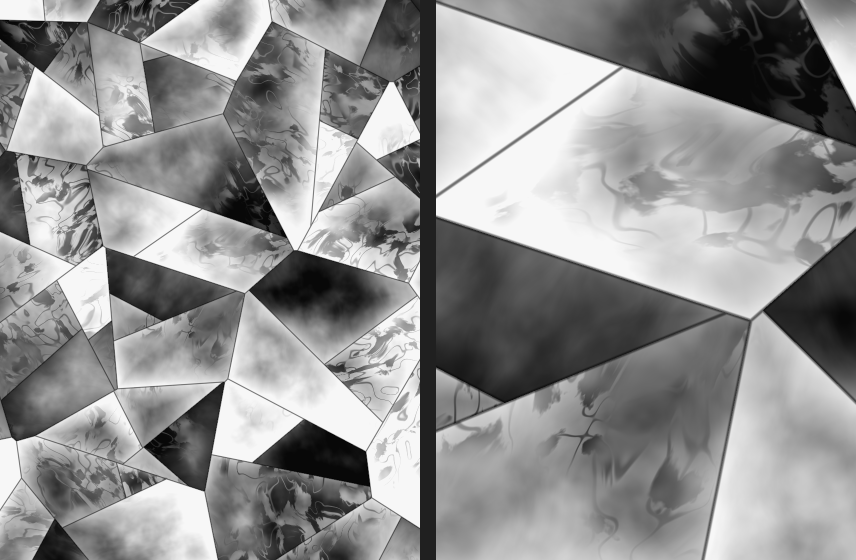
Left: the whole. Right: its middle third, enlarged.
This background is drawn by a Shadertoy shader. Its source:

```glsl
// Collage of angular monochrome shards with hazy gradients, smudges and flaked grunge.
#define CELLS 3.2        // coarse cells across the canvas width
#define SECOND_CUT 0.65  // chance that a half cell is cut again
#define DARKEST 0.07
#define LIGHTEST 0.93
#define GRADIENT 0.50    // tone slope across a shard
#define CLOUDS 1.25      // contrast of the soft smudges
#define HAZE 0.24        // glow or shade along the borders
#define FLAKES 0.42      // contrast of the fine grunge
#define FLAKE_SIZE 0.020
#define SEAM 0.0022      // width of the dark seams

vec2 hash2(vec2 p) {
    vec3 a = fract(p.xyx * vec3(0.1031, 0.1030, 0.0973));
    a += dot(a, a.yzx + 33.33);
    return fract((a.xx + a.yz) * a.zy);
}

float noise(vec2 p) {
    vec2 i = floor(p), f = fract(p);
    f = f * f * (3.0 - 2.0 * f);
    vec2 e = vec2(0.0, 1.0);
    return mix(mix(hash2(i).x, hash2(i + e.yx).x, f.x),
               mix(hash2(i + e).x, hash2(i + e.yy).x, f.x), f.y);
}

float fbm(vec2 p) {
    float sum = 0.0, amp = 0.52;
    for (int i = 0; i < 5; i++) {
        sum += amp * noise(p);
        p = mat2(1.6, 1.2, -1.2, 1.6) * p + 7.3;
        amp *= 0.5;
    }
    return sum;
}

vec2 direction(float angle) { return vec2(cos(angle), sin(angle)); }

// Voronoi cell cut by random chords: local position, border distance, shard id, tone rank
void findShard(vec2 p, out vec2 local, out float border, out vec2 id, out float rank) {
    vec2 base = floor(p), cell = base, toSeed = vec2(0.0);
    float nearest = 1e3;
    for (int y = -1; y <= 1; y++)
    for (int x = -1; x <= 1; x++) {
        vec2 c = base + vec2(x, y), r = c + hash2(c + 40.0) - p;
        if (dot(r, r) < nearest) { nearest = dot(r, r); toSeed = r; cell = c; }
    }
    border = 1e3;
    for (int y = -2; y <= 2; y++)
    for (int x = -2; x <= 2; x++) {
        vec2 c = cell + vec2(x, y), r = c + hash2(c + 40.0) - p, gap = r - toSeed;
        if (dot(gap, gap) > 1e-5)
            border = min(border, dot(0.5 * (r + toSeed), normalize(gap)));
    }
    local = -toSeed;
    id = cell + 90.0;
    rank = dot(cell, vec2(0.755, 0.570)) + 0.3;
    float angle = 0.0;
    for (int k = 0; k < 2; k++) {
        vec2 h = hash2(id + 5.0);
        if (k == 1 && h.y > SECOND_CUT) break;
        angle += k == 0 ? 6.283 * h.x : 1.57 + 1.5 * (h.x - 0.5);
        vec2 n = direction(angle);
        float d = dot(local, n), side = step(0.0, d);
        border = min(border, abs(d));
        local -= n * (side - 0.5) * 0.44;
        id = floor(hash2(id + 31.0 + 17.0 * side) * 400.0);
        rank += side * (k == 0 ? 0.43 : 0.21);
    }
    rank = fract(rank);
}

float shade(vec2 p) {
    vec2 local, id;
    float border, rank;
    findShard(p * CELLS, local, border, id, rank);
    border /= CELLS;
    vec2 h = hash2(id + 3.0), g = hash2(id + 71.0);
    vec2 axis = direction(6.283 * h.x);
    vec2 q = mat2(axis.x, -axis.y, axis.y, axis.x) * p + 20.0 * g + 30.0;

    // Base tone, slope and soft smudges
    float tone = mix(DARKEST, LIGHTEST, pow(rank, 0.8));
    tone += GRADIENT * dot(local, axis);
    float inside = smoothstep(0.0, 0.07, border);
    float cloud = fbm(q * 6.5);
    tone += CLOUDS * (cloud - 0.5) * mix(0.35, 1.0, inside);

    // Airbrushed borders: mostly light, sometimes shaded
    float glow = h.y > 0.3 ? 1.0 : -0.7;
    tone += HAZE * glow * exp(-border / 0.028) * smoothstep(0.05, 0.5, tone);
    tone -= 0.10 * inside * smoothstep(0.45, 0.65, fbm(q * 9.0 + 50.0));

    // Torn flakes and thin curled scratches, gathered in patches
    vec2 f = q * vec2(0.7, 1.2) / FLAKE_SIZE;
    f += 2.2 * vec2(noise(f * 0.45), noise(f * 0.45 + 19.0));
    float grit = fbm(f * 0.8);
    float ridge = 1.0 - abs(2.0 * noise(f * 1.1 + 60.0) - 1.0);
    float patches = smoothstep(0.47, 0.66, fbm(q * 5.0 + 80.0));
    float flake = smoothstep(0.54, 0.64, grit);
    flake = max(flake, 0.7 * smoothstep(0.84, 0.97, ridge));
    float flip = mix(1.0, -1.0, smoothstep(0.28, 0.55, tone));
    tone += FLAKES * flip * flake * patches * mix(0.5, 1.0, g.x);
    tone += 0.10 * (grit - 0.5);

    // Soft tonal limits and seams
    tone = mix(tone, smoothstep(-0.05, 1.05, tone), 0.5);
    tone = clamp(tone, 0.03, 0.97);
    return tone * mix(0.45, 1.0, smoothstep(0.1 * SEAM, SEAM, border));
}

void mainImage(out vec4 fragColor, in vec2 fragCoord) {
    float tone = 0.0;
    for (int y = 0; y < 2; y++)
    for (int x = 0; x < 2; x++)
        tone += 0.25 * shade((fragCoord + 0.5 * vec2(x, y) - 0.25) / iResolution.x);
    fragColor = vec4(vec3(tone), 1.0);
}
```
